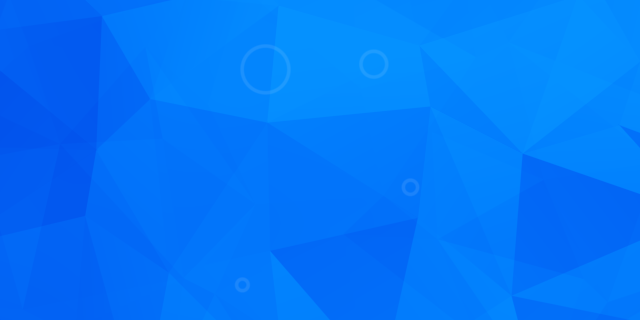
Reproduce this background procedurally as a Shadertoy shader.

```glsl
const float MAIN_CELL = 0.37;       // facet grid sizes, in canvas heights
const float VEIL_CELL = 0.31;
const float JITTER = 0.84;          // vertex wander, as a share of a cell
const float BASE_TONE = 0.452;      // tone is the green level of the blue ramp
const float GLOW_GAIN = 0.092;
const float SHADE_GAIN = 0.085;
const float FACET_CONTRAST = 0.052;
const float GLOW_CONTRAST = 0.022;
const float VEIL_CONTRAST = 0.014;
const float TILT = 0.06;            // slope of the gradient inside a facet
const float DRIFT = 0.3;            // how far lighting varies inside a facet
const int RING_COUNT = 4;
const vec2 RING_ORBIT = vec2(1.0, 0.6);
const float RING_RADIUS = 0.073;
const float RING_WIDTH = 0.011;
const float RING_ALPHA = 0.1;

vec2 hash2(vec2 p) {
    vec3 q = fract(p.xyx * vec3(0.1031, 0.1030, 0.0973));
    q += dot(q, q.yzx + 33.33);
    return fract((q.xx + q.yz) * q.zy);
}

// Signed distance to the line a-b, positive on its left
float edgeDistance(vec2 p, vec2 a, vec2 b) {
    vec2 e = b - a, v = p - a;
    return (e.x * v.y - e.y * v.x) / length(e);
}

float triangleCover(vec2 p, vec2 a, vec2 b, vec2 c, float blur) {
    float d = min(edgeDistance(p, a, b), min(edgeDistance(p, b, c), edgeDistance(p, c, a)));
    return smoothstep(-blur, blur, d);
}

vec2 gridVertex(vec2 cell, float seed) {
    return cell + 0.5 + JITTER * (hash2(cell + seed) - 0.5);
}

// Jittered triangle mesh: centroid in xy, two random values in zw
vec4 facetMesh(vec2 p, float size, float seed, float pixel) {
    vec2 q = p / size, home = floor(q - 0.5);
    float blur = 0.8 * pixel / size;
    vec4 sum = vec4(0.0);
    float weight = 0.0;
    for (int j = -1; j <= 1; j++)
    for (int i = -1; i <= 1; i++) {
        vec2 cell = home + vec2(i, j);
        vec2 a = gridVertex(cell, seed);
        vec2 b = gridVertex(cell + vec2(1, 0), seed);
        vec2 c = gridVertex(cell + vec2(1, 1), seed);
        vec2 d = gridVertex(cell + vec2(0, 1), seed);

        // Split along a diagonal that lies inside the quad
        bool acInside = edgeDistance(b, a, c) < 0.0 && edgeDistance(d, a, c) > 0.0;
        bool bdInside = edgeDistance(c, b, d) < 0.0 && edgeDistance(a, b, d) > 0.0;
        bool useAc = acInside && (!bdInside || hash2(cell + seed + 71.0).x > 0.5);
        if (!useAc) {
            vec2 first = a;
            a = b; b = c; c = d; d = first;
        }

        float lower = triangleCover(q, a, b, c, blur);
        float upper = triangleCover(q, a, c, d, blur);
        sum += lower * vec4((a + b + c) / 3.0 * size, hash2(cell + seed + 133.0));
        sum += upper * vec4((a + c + d) / 3.0 * size, hash2(cell + seed + 219.0));
        weight += lower + upper;
    }
    return sum / max(weight, 0.001);
}

vec3 blueRamp(float tone) {
    float depth = 0.57 - tone;
    return vec3(0.008 + 0.012 * smoothstep(0.5, 0.57, tone), tone, 0.995 - 1.15 * depth * depth);
}

float ringMask(vec2 p, float pixel) {
    float mask = 0.0;
    for (int i = 0; i < RING_COUNT; i++) {
        float n = float(i);
        float angle = 2.32 - 1.45 * n;
        vec2 center = RING_ORBIT + (0.25 + 0.011 * n * n * n) * vec2(cos(angle), sin(angle));
        float radius = max(0.018, RING_RADIUS * pow(0.55, n));
        float d = abs(length(p - center) - radius) - 0.5 * RING_WIDTH;
        mask = max(mask, 1.0 - smoothstep(-pixel, pixel, d));
    }
    return mask;
}

void mainImage(out vec4 fragColor, in vec2 fragCoord) {
    float pixel = 1.0 / iResolution.y;
    vec2 p = fragCoord * pixel;
    vec4 facet = facetMesh(p, MAIN_CELL, 17.0, pixel);
    vec4 veil = facetMesh(p, VEIL_CELL, 47.0, pixel);

    // Broad light from the top, shade along the left
    vec2 lit = mix(facet.xy, p, DRIFT);
    float glow = smoothstep(0.35, 0.85, lit.y) * smoothstep(0.2, 0.75, lit.x);
    float shade = 1.0 - smoothstep(0.1, 0.7, lit.x);
    float tone = BASE_TONE + GLOW_GAIN * glow - SHADE_GAIN * shade;

    // Flat facet steps, inner gradients and a faint second mesh
    tone += mix(FACET_CONTRAST, GLOW_CONTRAST, glow) * (2.0 * facet.z - 1.0);
    tone += TILT * dot(p - facet.xy, 2.0 * facet.wz - 1.0);
    tone += VEIL_CONTRAST * (2.0 * veil.z - 1.0);

    vec3 color = blueRamp(clamp(tone, 0.27, 0.57));
    color = mix(color, vec3(1.0), RING_ALPHA * ringMask(p, pixel));
    fragColor = vec4(color, 1.0);
}
```
